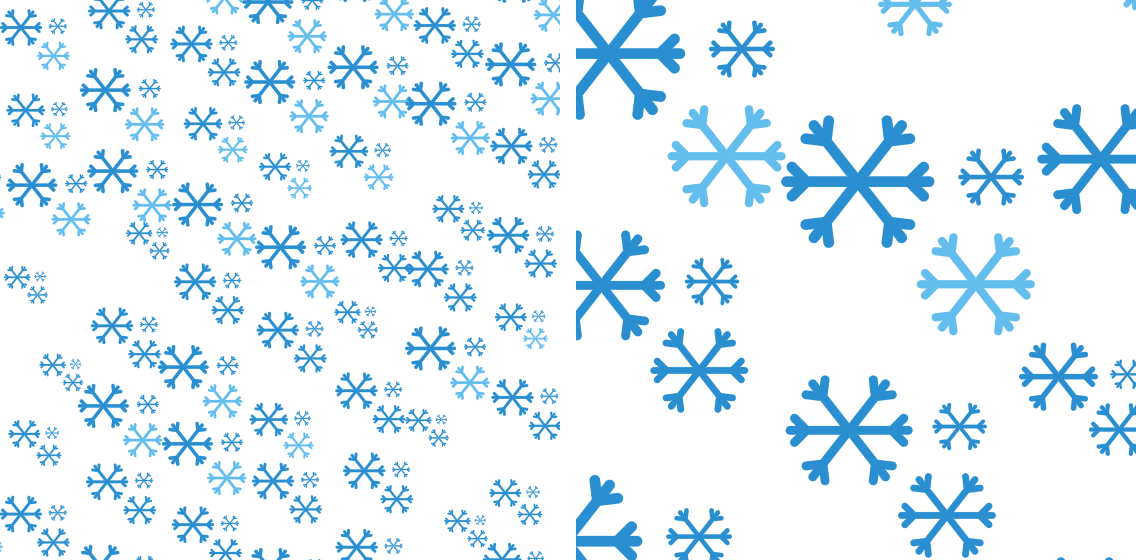
Left: the whole. Right: its middle third, enlarged.
Give the GLSL for this pattern, as a Shadertoy shader.

```glsl
// Snowflake wrapping-paper pattern: trios of flat blue flakes scattered on white.
// Each cell of a staggered, noise-warped grid holds one trio (large, medium, small),
// and every flake is a distance field of round-capped strokes.

const vec3 PAPER = vec3(1.0);
const vec3 DEEP_BLUE = vec3(0.16, 0.56, 0.82);
const vec3 SKY_BLUE = vec3(0.39, 0.74, 0.93);

const float CELL = 1.0 / 6.9;         // grid pitch in canvas heights
const float DIAGONAL = radians(52.0); // angle of the slanted arms
const float STROKE = 0.07;            // half stroke width per unit radius

vec2 hash2(vec2 p) {
    vec3 q = fract(p.xyx * vec3(0.1031, 0.1030, 0.0973));
    q += dot(q, q.yzx + 33.33);
    return fract((q.xx + q.yz) * q.zy);
}

// Gradient noise, roughly -0.7 to 0.7
float cornerValue(vec2 corner, vec2 offset) {
    return dot(hash2(corner) * 2.0 - 1.0, offset);
}

float gradientNoise(vec2 p) {
    vec2 i = floor(p), f = fract(p);
    vec2 u = f * f * f * (f * (f * 6.0 - 15.0) + 10.0);
    vec2 e = vec2(1.0, 0.0);
    float low = mix(cornerValue(i, f), cornerValue(i + e, f - e), u.x);
    float high = mix(cornerValue(i + e.yx, f - e.yx), cornerValue(i + 1.0, f - 1.0), u.x);
    return mix(low, high, u.y);
}

vec2 rotate(vec2 p, float angle) {
    float c = cos(angle), s = sin(angle);
    return vec2(c * p.x + s * p.y, c * p.y - s * p.x);
}

float segment(vec2 p, vec2 a, vec2 b) {
    vec2 ab = b - a;
    return length(p - a - ab * clamp(dot(p - a, ab) / dot(ab, ab), 0.0, 1.0));
}

// One arm along +x: a spine with two short prongs near the tip
float arm(vec2 p) {
    p.y = abs(p.y);
    float spine = segment(p, vec2(0.0), vec2(0.93, 0.0));
    float prong = segment(p, vec2(0.67, 0.0), vec2(0.86, 0.19));
    return min(spine, prong);
}

// Signed distance to a six-armed flake
float flake(vec2 p, float radius, float angle) {
    p = abs(rotate(p / radius, angle));
    return (min(arm(p), arm(rotate(p, DIAGONAL))) - STROKE) * radius;
}

// Radius of the large flake (x) and chance of a pale medium flake (y)
vec2 trioStyle(float h) {
    if (h < 0.28) return vec2(0.0456, 1.0);
    if (h < 0.65) return vec2(0.0378, 0.06);
    if (h < 0.75) return vec2(0.0345, 0.9);
    if (h < 0.82) return vec2(0.0285, 0.4);
    return vec2(0.0235, 0.3);
}

vec3 paint(vec3 base, vec3 ink, float dist, float soft) {
    return mix(ink, base, smoothstep(-soft, soft, dist));
}

vec3 drawTrio(vec3 base, vec2 p, float radius, float angle, vec3 mediumInk, float soft) {
    float large = flake(p, radius, angle);
    float small = flake(p - radius * vec2(1.74, 0.06), radius * 0.43, angle);
    float medium = flake(p - radius * vec2(1.54, -1.34), radius * 0.77, angle);
    base = paint(base, mediumInk, medium, soft);
    return paint(base, DEEP_BLUE, min(large, small), soft);
}

void mainImage(out vec4 fragColor, in vec2 fragCoord) {
    vec2 uv = fragCoord / iResolution.y;
    float soft = 0.7 / iResolution.y;
    vec2 grid = uv / CELL;
    vec3 color = PAPER;

    for (int x = -1; x <= 1; x++) {
        // Columns slide against each other
        float column = floor(grid.x) + float(x);
        float slide = hash2(vec2(column, 71.0)).x;

        for (int y = -1; y <= 1; y++) {
            vec2 id = vec2(column, floor(grid.y - slide) + float(y));
            vec2 pick = hash2(id + 17.0);
            vec2 style = trioStyle(pick.x);
            float radius = style.x;

            // Smooth warp keeps neighbours apart; jitter uses the free room of the cell
            vec2 center = id + vec2(0.5, 0.5 + slide);
            center += 0.3 * vec2(gradientNoise(center * 0.37), gradientNoise(center * 0.37 + 40.0));
            vec2 jitter = (hash2(id + 53.0) - 0.5) * max(CELL - 3.1 * radius, 0.0);
            vec2 anchor = center * CELL + jitter + radius * vec2(-0.585, 0.57);

            // A rare trio is tilted
            float angle = 0.22 * step(0.97, hash2(id + 91.0).x);
            vec3 mediumInk = mix(DEEP_BLUE, SKY_BLUE, step(pick.y, style.y));
            color = drawTrio(color, uv - anchor, radius, angle, mediumInk, soft);
        }
    }
    fragColor = vec4(color, 1.0);
}
```
